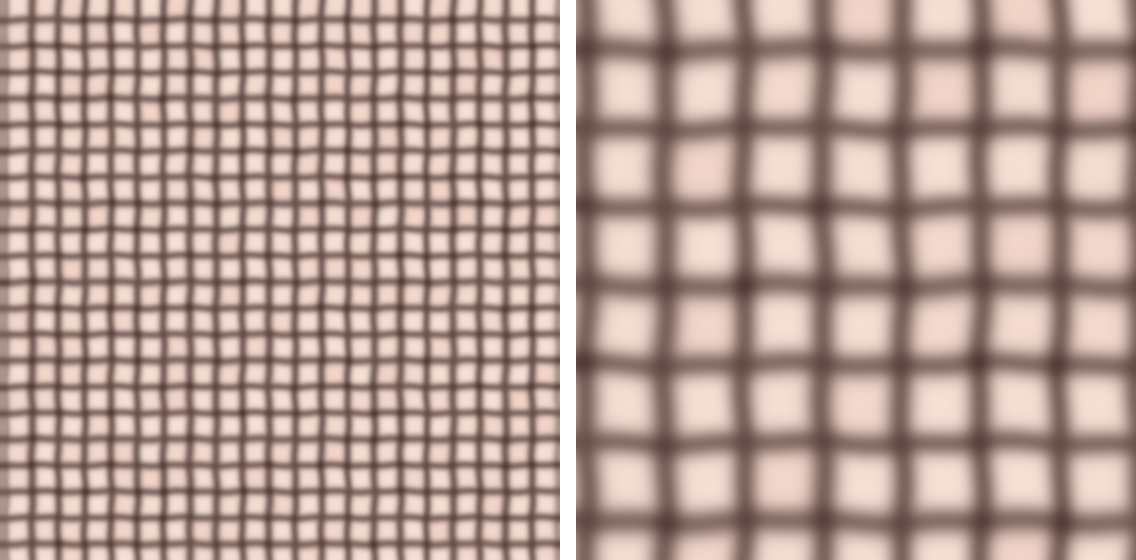
Left: the whole. Right: its middle third, enlarged.
Reproduce this pattern procedurally as a Shadertoy shader.

```glsl
// Soft blurred grid of pale rounded cells between dark brown crossing lines.
#define PITCH vec2(0.0470, 0.0468)     // cell size
#define FIRST_LINE vec2(0.0103, 0.0286) // lowest line on each axis
#define LAST_LINE vec2(21.0, 20.0)     // index of the highest line
#define LINE_WIDTH 0.18                // blur radius in cells
#define LINE_DEPTH vec2(0.74, 0.68)    // darkness of vertical, horizontal lines
#define EDGE_DEPTH 0.46                // darkness of the outermost columns
#define WOBBLE 0.022
#define KNOT_VARIATION 0.16
#define CELL_VARIATION 0.07
#define DARK vec3(0.315, 0.225, 0.205)
#define LIGHT vec3(0.96, 0.88, 0.835)
#define BLUSH vec3(0.2, 0.75, 0.75)    // channel weights of the pink shift

float hash(vec2 p) {
    vec3 q = fract(vec3(p.xyx) * 0.1031);
    q += dot(q, q.yzx + 33.33);
    return fract((q.x + q.y) * q.z);
}

// Layered sines that bend the lines slightly.
vec2 wobble(vec2 p) {
    return sin(p.yx * 2.3 + vec2(0.4, 1.7))
         + 0.6 * sin(p.yx * 5.1 + p * 1.3 + vec2(2.1, 0.3));
}

void mainImage(out vec4 fragColor, in vec2 fragCoord) {
    vec2 uv = fragCoord / iResolution.xy;
    vec2 grid = (uv - FIRST_LINE) / PITCH;
    grid.x = max(grid.x, 0.0); // the left border line fills its margin
    vec2 bent = grid + WOBBLE * wobble(grid);

    // Nearest line on each axis, with a small change of width per line
    vec2 knot = clamp(round(grid), vec2(0.0), LAST_LINE);
    vec2 dist = bent - knot;
    vec2 width = LINE_WIDTH * (0.93 + 0.14 * vec2(hash(vec2(knot.x, 71.0)),
                                                  hash(vec2(37.0, knot.y))));
    vec2 line = exp(-dist * dist / (width * width));

    // Paler border columns
    vec2 depth = LINE_DEPTH;
    if (knot.x < 0.5 || knot.x > LAST_LINE.x - 0.5) depth.x = EDGE_DEPTH;

    // Lines multiply into dark knots of uneven strength
    vec2 open = 1.0 - depth * line;
    float shade = open.x * open.y;
    shade += KNOT_VARIATION * (hash(knot + 11.0) - 0.5) * line.x * line.y;
    vec3 color = mix(DARK, LIGHT, clamp(shade, 0.0, 1.0));

    // Some cells are slightly darker and pinker
    float tint = hash(floor(grid) + 53.0);
    float inside = (1.0 - line.x) * (1.0 - line.y);
    color -= CELL_VARIATION * tint * tint * inside * BLUSH;

    fragColor = vec4(color, 1.0);
}
```
